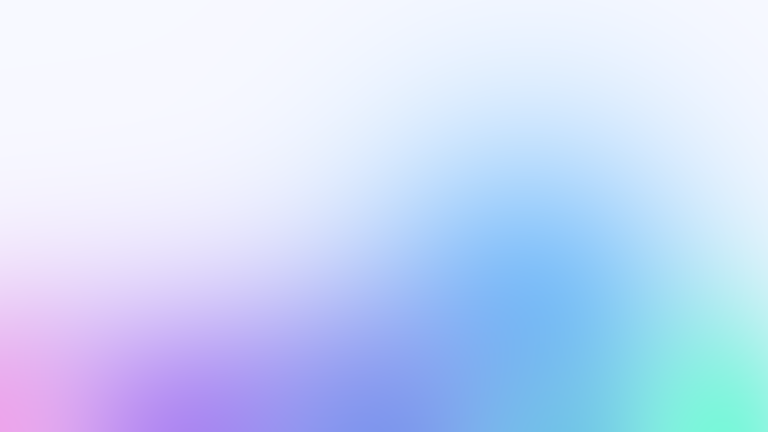
Give the GLSL for this background, as a Shadertoy shader.

```glsl
// Soft pastel mesh gradient: a sky blue glow above a violet, pink and mint lower edge.

// Colours
const vec3 PAPER      = vec3(0.970, 0.975, 1.000);
const vec3 SKY        = vec3(0.470, 0.750, 0.985);
const vec3 VIOLET     = vec3(0.690, 0.510, 0.950);
const vec3 PERIWINKLE = vec3(0.490, 0.570, 0.930);
const vec3 LAGOON     = vec3(0.430, 0.740, 0.910);
const vec3 MINT       = vec3(0.470, 0.970, 0.850);
const vec3 PINK       = vec3(0.930, 0.640, 0.920);

// Glows: centre.xy, radius.xy, in canvas heights
const vec4 SKY_GLOW        = vec4( 1.230,  0.240, 0.400, 0.450);
const vec4 VIOLET_GLOW     = vec4( 0.440, -0.040, 0.486, 0.347);
const vec4 PERIWINKLE_GLOW = vec4( 0.900, -0.065, 0.347, 0.347);
const vec4 LAGOON_GLOW     = vec4( 1.320, -0.088, 0.278, 0.300);
const vec4 MINT_GLOW       = vec4( 1.667, -0.042, 0.243, 0.324);
const vec4 PINK_GLOW       = vec4(-0.046, -0.020, 0.266, 0.310);

// Gaussian coverage of an elliptical glow
float glow(vec2 p, vec4 shape) {
    vec2 d = (p - shape.xy) / shape.zw;
    return exp(-dot(d, d));
}

void mainImage(out vec4 fragColor, in vec2 fragCoord) {
    vec2 p = fragCoord / iResolution.y;

    // Large glow over the pale ground
    vec3 color = mix(PAPER, SKY, glow(p, SKY_GLOW));

    // Lower edge, blended from broad to narrow
    color = mix(color, VIOLET, glow(p, VIOLET_GLOW));
    color = mix(color, PERIWINKLE, glow(p, PERIWINKLE_GLOW));
    color = mix(color, LAGOON, glow(p, LAGOON_GLOW));

    // Corner accents
    color = mix(color, MINT, glow(p, MINT_GLOW));
    color = mix(color, PINK, glow(p, PINK_GLOW));

    fragColor = vec4(color, 1.0);
}
```
